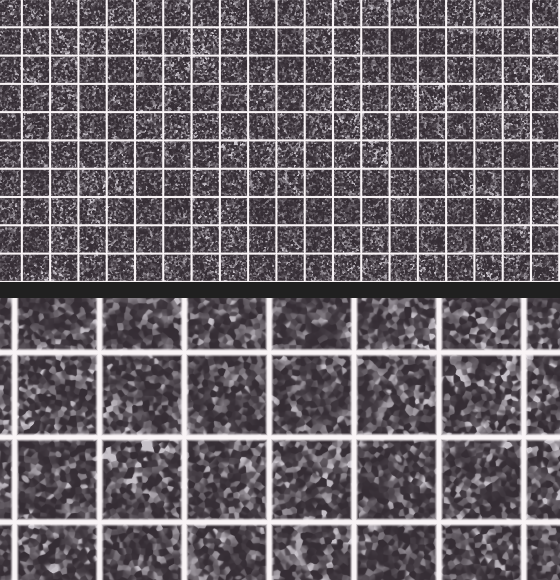
Top, the full canvas; bottom, a detail of the centre.
Write a WebGL 2 fragment shader that draws this pattern.

```glsl
#version 300 es
precision highp float;

uniform vec2 u_resolution;
out vec4 fragColor;

// Lengths are fractions of the canvas height
#define TILE_PITCH 0.1003
#define GRID_ORIGIN vec2(0.0775, 0.0005)
#define JOINT_HALF_WIDTH 0.0037
#define JOINT_SOFTNESS 0.0022
#define GRAIN_DENSITY 165.0
#define FLECK_DENSITY 34.0
#define FLECK_CHANCE 0.06
#define TILE_VARIATION 0.35
#define STONE_DARK vec3(0.205, 0.175, 0.203)
#define STONE_LIGHT vec3(0.84, 0.82, 0.85)
#define JOINT_COLOR vec3(0.975, 0.955, 0.965)

vec3 hash3(vec2 p) {
    vec3 q = fract(vec3(p.xyx) * vec3(0.1031, 0.1030, 0.0973));
    q += dot(q, q.yxz + 33.33);
    return fract((q.xxy + q.yzz) * q.zyx);
}

// Smooth cellular noise: random cell values blended by distance
float cellGrain(vec2 p) {
    vec2 cell = floor(p);
    float total = 0.0, weights = 0.0;
    for (int j = -1; j <= 1; j++) {
        for (int i = -1; i <= 1; i++) {
            vec2 corner = cell + vec2(i, j);
            vec3 rnd = hash3(corner + 71.0);
            vec2 toPoint = corner + rnd.xy - p;
            float weight = exp(-7.0 * dot(toPoint, toPoint));
            total += rnd.z * weight;
            weights += weight;
        }
    }
    return total / weights;
}

// Sparse chips, each a tilted ellipse of random size
float flecks(vec2 p, float chance, float blur) {
    vec2 cell = floor(p);
    float cover = 0.0;
    for (int j = -1; j <= 1; j++) {
        for (int i = -1; i <= 1; i++) {
            vec2 corner = cell + vec2(i, j);
            vec3 place = hash3(corner + 213.0);
            vec3 shape = hash3(corner + 457.0);
            float angle = 6.2832 * shape.x;
            vec2 axis = vec2(cos(angle), sin(angle));
            vec2 d = p - corner - place.xy;
            d = vec2(dot(d, axis), 1.7 * dot(d, vec2(-axis.y, axis.x)));
            float radius = mix(0.06, 0.2, shape.y * shape.y);
            float chip = 1.0 - smoothstep(radius - blur, radius + blur, length(d));
            cover = max(cover, chip * step(place.z, chance) * mix(0.35, 0.9, shape.z));
        }
    }
    return cover;
}

// Layered sines for broad worn patches, about -1 to 1
float clouds(vec2 p) {
    float sum = 0.0, amplitude = 0.55;
    for (int i = 0; i < 4; i++) {
        p = mat2(0.8, 0.6, -0.6, 0.8) * p + 1.7;
        sum += amplitude * sin(p.x + 1.3 * sin(p.y)) * cos(p.y + 0.8 * sin(p.x));
        p *= 1.9;
        amplitude *= 0.62;
    }
    return sum;
}

void main() {
    float pixel = 1.0 / u_resolution.y;
    vec2 pos = gl_FragCoord.xy * pixel;

    // Tile grid and joints
    vec2 grid = (pos - GRID_ORIGIN) / TILE_PITCH;
    vec2 tile = floor(grid);
    vec2 toJoint = (0.5 - abs(fract(grid) - 0.5)) * TILE_PITCH;
    float soft = max(JOINT_SOFTNESS, 0.6 * pixel);
    float joint = 1.0 - smoothstep(JOINT_HALF_WIDTH - soft, JOINT_HALF_WIDTH + soft,
                                   min(toJoint.x, toJoint.y));

    // Speckled stone, worn differently on each tile
    vec3 tileRnd = hash3(tile + 19.0);
    float wear = 1.0 + TILE_VARIATION * (tileRnd.x - 0.5)
               + 0.35 * clouds(pos * 9.0) + 0.25 * clouds(pos * 34.0 + 8.0 * tileRnd.yz);
    wear = max(wear, 0.3);
    float grain = 0.8 * cellGrain(pos * GRAIN_DENSITY)
                + 0.2 * cellGrain(pos * GRAIN_DENSITY * 0.45 + 37.0);
    float light = 1.05 * wear * grain * grain * grain;
    vec3 stone = mix(STONE_DARK, STONE_LIGHT, min(light, 0.9));

    // Pale chips gather where the wear is heavy
    float chips = flecks(pos * FLECK_DENSITY, FLECK_CHANCE * wear * wear,
                         max(0.07, 0.6 * pixel * FLECK_DENSITY));
    stone = mix(stone, STONE_LIGHT, 0.8 * chips);

    fragColor = vec4(mix(stone, JOINT_COLOR, joint), 1.0);
}
```
